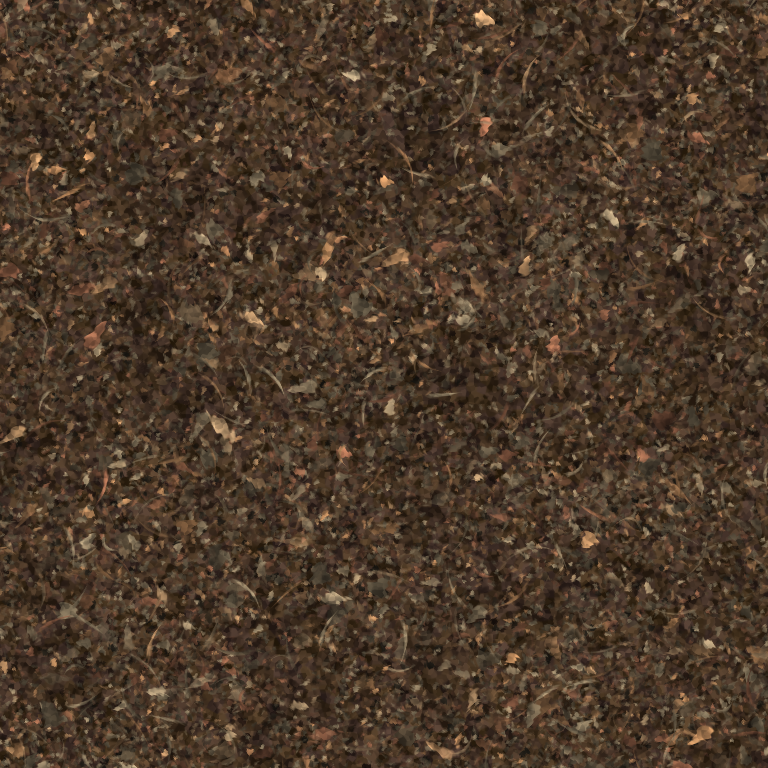
Write a three.js fragment shader that draws this texture.

```glsl
varying vec2 vUv;

vec4 hash4(vec2 p) {
  vec4 q = fract(p.xyxy * vec4(0.1031, 0.1030, 0.0973, 0.1099));
  q += dot(q, q.wzxy + 33.33);
  return fract((q.xxyz + q.yzzw) * q.zywx);
}

// Layered sines: broad patches, 0 bare to 1 littered
float clumps(vec2 p) {
  float sum = 0.0;
  float amp = 0.3;
  p *= 9.0;
  for (int i = 0; i < 4; i++) {
    p = mat2(0.8, 0.6, -0.6, 0.8) * p * 1.5 + 2.3;
    sum += amp * sin(p.x + 1.4 * sin(p.y * 0.8)) * cos(p.y);
    amp *= 0.8;
  }
  return clamp(0.5 + sum, 0.0, 1.0);
}

// Cellular noise with softly blended cells: x and y are random tones
vec2 crumbs(vec2 p) {
  vec2 cell = floor(p);
  vec3 sum = vec3(0.0);
  for (int y = -1; y <= 1; y++) {
    for (int x = -1; x <= 1; x++) {
      vec2 id = cell + vec2(float(x), float(y));
      vec4 r = hash4(id + 71.0);
      vec2 d = p - id - r.xy;
      sum += vec3(r.zw, 1.0) * exp(-12.0 * dot(d, d));
    }
  }
  return sum.xy / sum.z;
}

vec3 flakeColor(float hue) {
  vec3 greyStraw = vec3(0.52, 0.46, 0.36);
  vec3 tanWood = vec3(0.66, 0.48, 0.32);
  vec3 redBark = vec3(0.52, 0.34, 0.25);
  vec3 c = mix(greyStraw, tanWood, smoothstep(0.45, 0.75, hue));
  return mix(c, redBark, smoothstep(0.78, 0.86, hue));
}

// Scatters one ragged, tapered flake per grid cell; size is in cells
void flakes(inout vec3 color, float count, float seed, float density,
            vec2 size, vec2 light, float bend, float grain) {
  vec2 p = vUv * count + seed * 0.37;
  vec2 cell = floor(p);
  float soft = 0.0012 * count;
  for (int y = -1; y <= 1; y++) {
    for (int x = -1; x <= 1; x++) {
      vec2 id = cell + vec2(float(x), float(y));
      vec4 r = hash4(id + seed * 17.0);
      vec4 s = hash4(id + seed * 17.0 + 331.0);
      vec2 center = id + r.xy;
      float litter = clumps((center - seed * 0.37) / count);
      float keep = step(r.z, density * (0.5 + litter));

      float a = 6.2832 * r.w;
      vec2 q = mat2(cos(a), sin(a), -sin(a), cos(a)) * (p - center);
      vec2 halfSize = size * (0.65 + 0.7 * s.xy);
      vec2 u = q / halfSize;
      q.y += bend * (s.x - 0.5) * u.x * u.x;
      u.y = q.y / (halfSize.y * (1.0 - 0.45 * clamp(u.x, -1.0, 1.0)));
      float ragged = 0.16 * sin(u.x * 5.0 + s.z * 40.0) + 0.12 * sin(u.y * 4.0 + u.x * 9.0 + s.w * 30.0);
      float dist = (length(u) - 1.0 + ragged) * halfSize.y;

      float mask = keep * smoothstep(soft, -soft, dist) * (0.45 + 0.55 * s.y);
      float shade = mix(light.x, light.y, s.w * s.w);
      shade *= 0.72 + 0.56 * grain + 0.15 * clamp(u.y, -1.0, 1.0);
      color = mix(color, flakeColor(s.z) * shade, mask);
    }
  }
}

void main() {
  // Crumbly soil
  vec2 fine = crumbs(vUv * 165.0);
  vec2 coarse = crumbs(vUv * 82.0 + 9.0);
  float grain = clamp(0.5 + 0.75 * (fine.x + coarse.x - 1.0), 0.0, 1.0);
  vec3 color = mix(vec3(0.14, 0.095, 0.06), vec3(0.36, 0.27, 0.20), grain);
  color.b -= 0.05 * (coarse.y - 0.5);
  color *= 0.90 + 0.2 * clumps(vUv);

  // Dark gaps, then litter from small to large
  flakes(color, 64.0, 1.0, 0.45, vec2(0.34, 0.20), vec2(0.18, 0.38), 0.0, grain);
  flakes(color, 105.0, 2.0, 0.65, vec2(0.36, 0.20), vec2(0.50, 1.05), 0.1, fine.x);
  flakes(color, 84.0, 3.0, 0.55, vec2(0.38, 0.17), vec2(0.48, 1.15), 0.2, fine.x);
  flakes(color, 54.0, 4.0, 0.45, vec2(0.38, 0.16), vec2(0.50, 1.20), 0.2, fine.x);
  flakes(color, 22.0, 5.0, 0.22, vec2(0.30, 0.20), vec2(0.52, 0.90), 0.0, grain);
  flakes(color, 34.0, 6.0, 0.30, vec2(0.38, 0.16), vec2(0.55, 1.35), 0.1, grain);

  // Thin fibres and a few pale chips
  flakes(color, 30.0, 7.0, 0.35, vec2(0.55, 0.05), vec2(0.60, 1.15), 0.4, grain);
  flakes(color, 18.0, 8.0, 0.13, vec2(0.30, 0.12), vec2(0.85, 1.40), 0.0, grain);

  gl_FragColor = vec4(color, 1.0);
}
```
